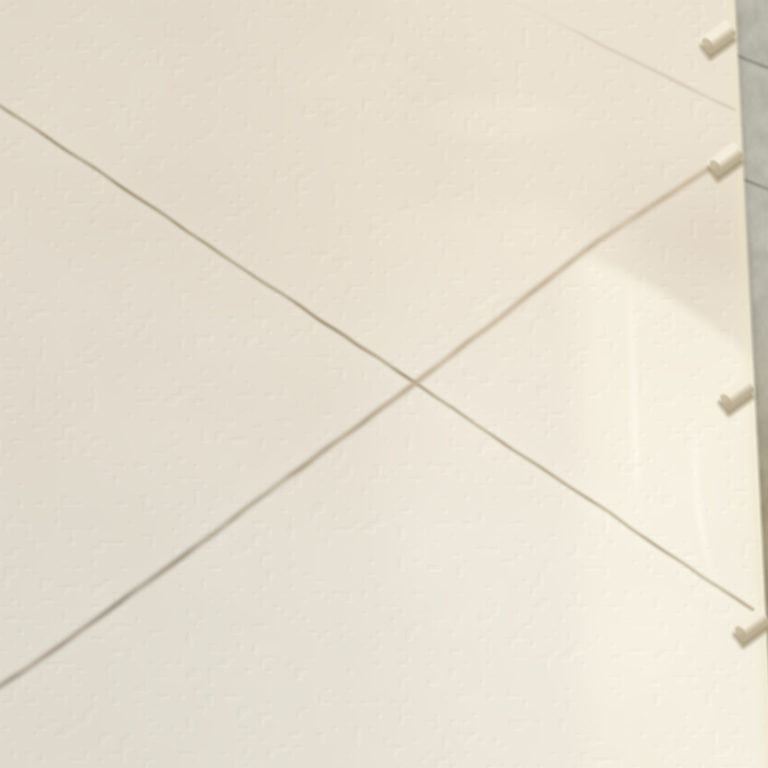
Write a Shadertoy shader that draws this texture.

```glsl
float hash(vec2 p) {
    return fract(sin(dot(p, vec2(127.1, 311.7))) * 43758.5453);
}

float noise(vec2 p) {
    vec2 i = floor(p), f = fract(p);
    f = f * f * (3.0 - 2.0 * f);
    return mix(mix(hash(i), hash(i + vec2(1, 0)), f.x),
               mix(hash(i + vec2(0, 1)), hash(i + vec2(1, 1)), f.x), f.y);
}

float fbm(vec2 p) {
    float sum = 0.0, amp = 0.5;
    for (int i = 0; i < 4; i++) {
        sum += amp * noise(p);
        p = p * 2.03 + 7.1;
        amp *= 0.5;
    }
    return sum;
}

float segment(vec2 p, vec2 a, vec2 b) {
    vec2 d = b - a;
    return length(p - a - d * clamp(dot(p - a, d) / dot(d, d), 0.0, 1.0));
}

float box(vec2 p, vec2 halfSize) {
    vec2 d = abs(p) - halfSize;
    return length(max(d, 0.0)) + min(max(d.x, d.y), 0.0);
}

// Soft line profile
float groove(float dist, float width) {
    return exp(-dist * dist / (width * width));
}

float specks(vec2 p) {
    return smoothstep(0.68, 0.95, noise(p * vec2(105.0, 120.0)));
}

vec3 floorColor(vec2 p) {
    vec3 low = mix(vec3(0.878, 0.857, 0.81), vec3(0.94, 0.92, 0.87), smoothstep(0.1, 0.9, p.x));
    vec3 high = mix(vec3(0.882, 0.848, 0.792), vec3(0.918, 0.88, 0.815), smoothstep(0.1, 0.7, p.x));
    vec3 col = mix(low, high, smoothstep(0.15, 0.75, p.y));

    // Soft reflected light, with a duller area beside the wall
    float haze = smoothstep(0.42, 0.58, p.x) * smoothstep(0.15, 0.5, p.y)
               * smoothstep(0.76, 0.70, p.y + 0.35 * max(p.x - 0.7, 0.0));
    col += haze * vec3(0.014, 0.016, 0.020);
    float patchDist = length((p - vec2(0.65, 0.845)) / vec2(0.11, 0.035));
    col += 0.014 * (1.0 - smoothstep(0.4, 1.2, patchDist));
    col -= vec3(0.03, 0.034, 0.04) * groove(length((p - vec2(0.93, 0.65)) * vec2(0.8, 1.0)), 0.12);

    // Bright window reflection with a sloping upper rim
    float rim = 0.665 - 0.35 * max(p.x - 0.77, 0.0) - 1.3 * pow(max(p.x - 0.77, 0.0), 2.0);
    float window = smoothstep(0.725, 0.80, p.x + 0.02 * p.y)
                 * smoothstep(rim + 0.010, rim - 0.016, p.y);
    col = mix(col, vec3(0.968, 0.945, 0.885), window * mix(0.6, 0.85, smoothstep(0.2, 0.5, p.y)));

    // Thin streaks inside the reflection
    float streak = smoothstep(0.010, 0.0, abs(p.x - 0.822 - 0.03 * (0.6 - p.y)))
                 * smoothstep(0.32, 0.42, p.y) * smoothstep(0.65, 0.58, p.y);
    float bend = 0.905 + 0.9 * pow(p.y - 0.41, 2.0);
    streak += smoothstep(0.009, 0.0, abs(p.x - bend))
            * smoothstep(0.22, 0.30, p.y) * smoothstep(0.46, 0.38, p.y);
    col += streak * vec3(0.018, 0.020, 0.024);

    // Faint mottling and sparse embossed specks
    col += (fbm(p * 7.0) - 0.47) * vec3(0.024, 0.026, 0.029);
    col += 0.017 * (specks(p) - specks(p + vec2(0.003, -0.003)));
    return col;
}

void mainImage(out vec4 fragColor, in vec2 fragCoord) {
    vec2 p = fragCoord / iResolution.xy;
    float aa = 1.0 / iResolution.y;
    vec3 col = floorColor(p);

    // Joints between the slabs, worn unevenly along their length
    vec2 crossing = vec2(0.541, 0.501);
    vec2 q = p + vec2(0.0, 0.003 * (noise(p * 24.0) - 0.5));
    float wear = 0.75 + 0.4 * (noise(p * 38.0) - 0.5);
    float falling = min(segment(q, vec2(-0.02, 0.876), crossing), segment(q, crossing, vec2(0.98, 0.206)));
    float rising = min(segment(q, vec2(-0.02, 0.091), vec2(0.156, 0.215)),
                   min(segment(q, vec2(0.156, 0.215), crossing),
                   min(segment(q, crossing, vec2(0.781, 0.688)),
                       segment(q, vec2(0.781, 0.688), vec2(0.93, 0.784)))));
    float distant = segment(q, vec2(0.65, 1.007), vec2(0.957, 0.857));
    col += 0.014 * exp(-min(falling, rising) * 110.0);
    vec3 fallingColor = mix(vec3(0.65, 0.60, 0.50), vec3(0.74, 0.69, 0.59), smoothstep(0.5, 0.7, p.x));
    col = mix(col, fallingColor, wear * groove(falling, 0.0029));
    vec3 risingColor = mix(vec3(0.62, 0.58, 0.52), vec3(0.76, 0.70, 0.60), smoothstep(0.1, 0.7, p.x));
    col = mix(col, risingColor, wear * groove(rising, 0.0046));
    col = mix(col, vec3(0.78, 0.72, 0.64), 0.5 * wear * smoothstep(0.64, 0.85, p.x) * groove(distant, 0.0028));

    // Wall strip with a pale lip and a dark contact line
    float wall = p.x - 0.957 - 0.05 * (1.0 - p.y);
    col = mix(col, vec3(0.93, 0.90, 0.78), 0.5 * exp(-abs(wall + 0.006) * 180.0));
    vec3 wallColor = mix(vec3(0.66, 0.62, 0.52), vec3(0.73, 0.72, 0.67), smoothstep(0.3, 0.65, p.y));
    wallColor += 0.12 * (fbm(p * vec2(60.0, 45.0)) - 0.47);
    wallColor -= 0.10 * exp(-max(wall, 0.0) * 200.0);
    float seam = min(abs(p.y - 0.927 + 0.4 * wall), abs(p.y - 0.766 + 0.4 * wall));
    wallColor -= 0.17 * wear * groove(seam, 0.003);
    col = mix(col, wallColor, smoothstep(-0.002 - aa, 0.003 + aa, wall));

    // Short round pegs along the wall
    vec2 pegs[4] = vec2[4](vec2(0.935, 0.952), vec2(0.945, 0.793), vec2(0.959, 0.488), vec2(0.978, 0.186));
    vec2 axis = normalize(vec2(0.85, 0.62));
    for (int i = 0; i < 4; i++) {
        vec2 d = p - pegs[i];
        vec2 l = vec2(dot(d, axis), dot(d, vec2(-axis.y, axis.x)));
        float shadow = box(l + vec2(0.005, 0.007), vec2(0.018, 0.008)) - 0.003;
        col = mix(col, vec3(0.61, 0.56, 0.44), 0.8 * smoothstep(0.006, -0.004, shadow));
        vec3 pegColor = mix(vec3(0.74, 0.69, 0.59), vec3(0.96, 0.93, 0.86), smoothstep(-0.009, 0.004, l.y));
        float cap = length((l + vec2(0.017, 0.0)) / vec2(0.006, 0.010));
        pegColor = mix(pegColor, vec3(0.72, 0.66, 0.55), 0.7 * smoothstep(1.3, 0.6, cap));
        float body = box(l, vec2(0.018, 0.008)) - 0.003;
        col = mix(col, pegColor, smoothstep(0.003 + aa, -0.002, body));
    }

    fragColor = vec4(clamp(col, 0.0, 1.0), 1.0);
}
```
